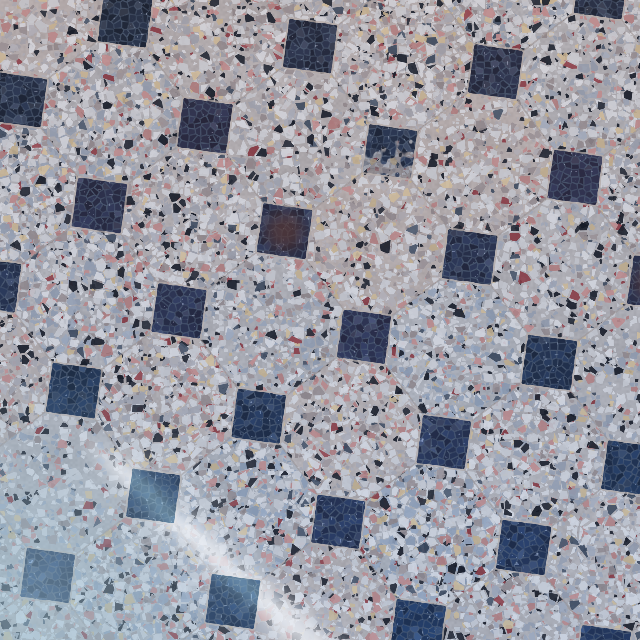
Reproduce this texture procedurally as a three.js fragment shader.

```glsl
// Terrazzo floor: tilted octagon tiles with small navy squares at their corners, lit by a pale streak
#define PITCH 0.2065
#define ANGLE 0.647
#define ORIGIN vec2(0.569, 0.474)
#define HALF_SQUARE 0.0388
#define RIM_WIDTH 0.0028
#define JOINT_WIDTH 0.0007
#define SOFT 0.0012
#define RUST_CELL vec2(0.0, 1.0)
#define WORN_CELL vec2(1.0, 1.0)
#define STREAK_START vec2(0.13, 0.32)
#define STREAK_END vec2(0.48, 0.0)

varying vec2 vUv;

float hash(vec2 p) {
  return fract(sin(dot(p, vec2(127.1, 311.7))) * 43758.5453);
}

vec2 hash2(vec2 p) {
  return vec2(hash(p), hash(p + vec2(41.3, 17.9)));
}

float noise(vec2 p) {
  vec2 i = floor(p), f = fract(p);
  f = f * f * (3.0 - 2.0 * f);
  return mix(mix(hash(i), hash(i + vec2(1.0, 0.0)), f.x),
             mix(hash(i + vec2(0.0, 1.0)), hash(i + 1.0), f.x), f.y);
}

// Voronoi stone: distance to its edge in canvas units, then two random values
vec3 stone(vec2 p, float size, float seed) {
  vec2 g = p / size, base = floor(g);
  vec2 near = vec2(0.0), next = vec2(0.0), id = base;
  float d1 = 9.0, d2 = 9.0;
  for (int y = -1; y <= 1; y++) {
    for (int x = -1; x <= 1; x++) {
      vec2 cell = base + vec2(float(x), float(y));
      vec2 c = cell + 0.08 + 0.84 * hash2(cell + seed);
      float d = dot(c - g, c - g);
      if (d < d1) {
        d2 = d1; next = near;
        d1 = d; near = c; id = cell;
      } else if (d < d2) {
        d2 = d; next = c;
      }
    }
  }
  float edge = (d2 - d1) / (2.0 * max(length(next - near), 0.01));
  return vec3(edge * size, hash2(id + seed + 7.3));
}

vec3 chipColor(float r, float warmth) {
  vec3 blue = vec3(0.56, 0.62, 0.71), rose = vec3(0.71, 0.52, 0.53);
  if (r < 0.40) return vec3(0.79, 0.80, 0.83);
  if (r < 0.60) return mix(blue, vec3(0.68, 0.66, 0.68), warmth);
  if (r < 0.69) return vec3(0.58, 0.55, 0.57);
  if (r < 0.79) return rose;
  if (r < 0.82) return vec3(0.55, 0.25, 0.29);
  if (r < 0.87) return vec3(0.77, 0.70, 0.58);
  return mix(vec3(0.12, 0.14, 0.19), vec3(0.27, 0.32, 0.40), step(0.95, r));
}

// Pale cement with three sizes of chips, small to large
vec3 terrazzo(vec2 p, vec2 tile) {
  float warmth = clamp(hash(tile + 3.1) * 0.8 + 0.4 * (p.y - 0.3), 0.0, 1.0);
  float density = mix(0.34, 0.68, hash(tile + 8.7));
  vec3 col = mix(vec3(0.655, 0.67, 0.705), vec3(0.70, 0.665, 0.665), warmth);
  col += 0.05 * (noise(p * 18.0) - 0.5) + 0.05 * (noise(p * 260.0) - 0.5);
  for (int k = 0; k < 3; k++) {
    float size = 0.0066 + 0.0041 * float(k);
    vec3 s = stone(p, size, floor(hash(tile) * 90.0) + 31.0 * float(k));
    float margin = size * mix(0.05, 0.22, s.y / density);
    float mask = smoothstep(margin - 0.5 * SOFT, margin + 0.5 * SOFT, s.x);
    vec3 chip = chipColor(s.z, warmth) + 0.08 * (fract(s.y * 37.0) - 0.5);
    col = mix(col, chip, 0.9 * mask * step(s.y, density));
  }
  return col;
}

// Dark navy chips in a lighter blue binder
vec3 navy(vec2 p, vec2 id) {
  vec3 s = stone(p, 0.0105, floor(hash(id + 5.0) * 70.0));
  vec3 chip = mix(vec3(0.14, 0.175, 0.25), vec3(0.12, 0.22, 0.36), 1.0 - p.y);
  chip = chip * mix(0.8, 1.25, s.y) + 0.08 * step(0.88, s.z);
  chip += vec3(0.05, 0.0, 0.01) * hash(id + 2.0);
  float binder = 1.0 - smoothstep(0.0003, 0.0018, s.x);
  vec3 col = mix(chip, vec3(0.31, 0.37, 0.46), binder * mix(0.3, 0.85, noise(p * 120.0)));
  return col + 0.25 * smoothstep(0.87, 0.97, noise(p * 280.0));
}

void main() {
  // Lattice: squares on the nodes, octagons between them
  float c = cos(ANGLE), s = sin(ANGLE);
  vec2 q = mat2(c, -s, s, c) * (vUv - ORIGIN) / PITCH;
  vec2 id = floor(q + 0.5);
  vec2 local = (q - id) * PITCH;
  vec2 box = vec2(local.x + local.y, local.y - local.x) * 0.7071;

  // Octagon tiles and their faint joints
  vec3 ground = terrazzo(vUv, floor(q));
  float joint = min(abs(local.x), abs(local.y));
  float jointMask = 1.0 - smoothstep(JOINT_WIDTH, JOINT_WIDTH + SOFT, joint);
  vec3 col = mix(ground, vec3(0.61, 0.58, 0.58), 0.55 * jointMask);

  // Inlaid squares, with a rust stain and a worn patch
  float halfSide = HALF_SQUARE * (0.985 + 0.03 * hash(id + 9.0)), corner = 0.003;
  float d = length(max(abs(box) - halfSide + corner, 0.0)) - corner;
  d += 0.0012 * (noise(vUv * 130.0) - 0.5);
  vec3 inlay = navy(vUv, id);
  float rust = 1.0 - min(length(id - RUST_CELL), length(id - vec2(2.0, -1.0)));
  inlay = mix(inlay, vec3(0.34, 0.22, 0.21), 0.7 * max(rust, 0.0) * smoothstep(0.05, 0.005, length(local)));
  float worn = smoothstep(0.45, 0.65, noise(vUv * 95.0) - (vUv.y - ORIGIN.y - 0.28) * 12.0);
  inlay = mix(inlay, ground * 0.92, 0.8 * worn * step(length(id - WORN_CELL), 0.1));
  float rim = 1.0 - smoothstep(RIM_WIDTH - SOFT, RIM_WIDTH, d);
  float inside = 1.0 - smoothstep(-SOFT, 0.0, d);
  col = mix(col, vec3(0.70, 0.67, 0.66), 0.75 * rim);
  col = mix(col, inlay, inside);

  // Cool haze in the lower left, and a streak of light
  col *= mix(vec3(0.97, 1.0, 1.03), vec3(1.01, 0.99, 0.98), vUv.y);
  float haze = smoothstep(0.5, 0.0, length(vUv));
  col = mix(col, vec3(0.66, 0.80, 0.86), 0.5 * haze);
  vec2 dir = normalize(STREAK_END - STREAK_START), rel = vUv - STREAK_START;
  float along = dot(rel, dir), across = rel.x * dir.y - rel.y * dir.x;
  across += 0.008 * (noise(vUv * 25.0) - 0.5);
  float width = mix(0.014, 0.030, clamp(along / 0.45, 0.0, 1.0));
  float beam = exp(-across * across / (width * width)) + 0.3 * exp(-across * across / 0.0036);
  beam *= smoothstep(-0.03, 0.12, along) * mix(0.62, 0.3, inside);
  col = mix(col, mix(vec3(0.93, 0.94, 0.96), vec3(0.70, 0.88, 0.94), inside), min(beam, 0.85));
  gl_FragColor = vec4(col, 1.0);
}
```
